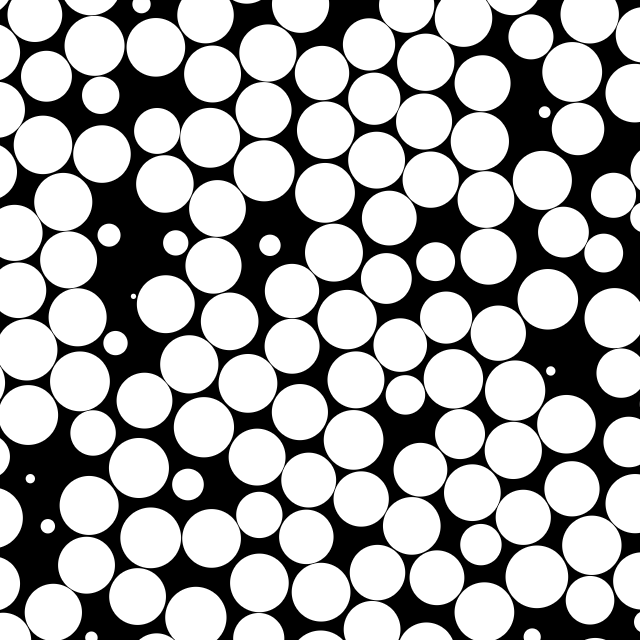
Reproduce this pattern procedurally as a Shadertoy shader.

```glsl
// Loosely packed white discs of mixed size on black.
// Discs start on a jittered hexagonal lattice, push each other apart in a few
// local relaxation steps, then shrink just enough to touch without overlap.

const vec3 DISC_COLOR = vec3(1.0);
const vec3 GROUND_COLOR = vec3(0.0);
const float SPACING = 0.097;      // lattice step, in canvas heights
const float JITTER = 0.30;        // largest random shift, in lattice steps
const float GAP = 0.001;          // slit left between touching discs
const float STIFFNESS = 0.72;     // share of an overlap removed per step
const float TILT = 0.41;          // lattice rotation, in radians
const float ROW = 0.8660254;      // row height of the unit hexagonal lattice
const int STEPS = 3;
const int REACH = STEPS + 2;      // cells needed around the shaded one
const int SIDE = 2 * REACH + 1;
const int COUNT = SIDE * SIDE;

// Integer hash: three uniform values per lattice cell.
vec3 hash3(ivec2 cell, uint seed) {
    uvec3 v = uvec3(uvec2(cell + 4096), seed) * 1664525u + 1013904223u;
    v.x += v.y * v.z; v.y += v.z * v.x; v.z += v.x * v.y;
    v ^= v >> 16u;
    v.x += v.y * v.z; v.y += v.z * v.x; v.z += v.x * v.y;
    return vec3(v >> 8u) / 16777216.0;
}

vec2 rotate(vec2 p, float angle) {
    float c = cos(angle), s = sin(angle);
    return vec2(c * p.x - s * p.y, s * p.x + c * p.y);
}

vec2 latticePoint(ivec2 cell) {
    return SPACING * vec2(float(cell.x) + 0.5 * float(cell.y), ROW * float(cell.y));
}

// Axial coordinates of the hexagonal cell that holds p.
ivec2 nearestCell(vec2 p) {
    float row = p.y / (ROW * SPACING);
    vec2 axial = vec2(p.x / SPACING - 0.5 * row, row);
    vec3 cube = vec3(axial, -axial.x - axial.y);
    vec3 whole = floor(cube + 0.5);
    vec3 slip = abs(whole - cube);
    if (slip.x > slip.y && slip.x > slip.z) whole.x = -whole.y - whole.z;
    else if (slip.y > slip.z) whole.y = -whole.x - whole.z;
    return ivec2(whole.xy);
}

int hexDistance(ivec2 o) {
    return max(max(abs(o.x), abs(o.y)), abs(o.x + o.y));
}

int slot(ivec2 offset) {
    return (offset.y + REACH) * SIDE + offset.x + REACH;
}

// Mostly large discs, some medium, a few small or tiny.
float discRadius(float kind, float size) {
    if (kind < 0.74) return mix(0.045, 0.050, size);
    if (kind < 0.86) return mix(0.030, 0.042, size);
    return mix(0.004, 0.026, size);
}

// Unrelaxed disc of a cell: centre in xy, radius in z.
vec3 seedDisc(ivec2 cell) {
    vec3 place = hash3(cell, 7u);
    vec3 shape = hash3(cell, 23u);
    vec2 shift = rotate(vec2(JITTER * SPACING * sqrt(place.x), 0.0), 6.2831853 * place.y);
    return vec3(latticePoint(cell) + shift, discRadius(shape.x, shape.y));
}

// Shift of disc a away from disc b; the smaller one yields more.
vec2 push(vec3 a, vec3 b) {
    vec2 away = a.xy - b.xy;
    float d = max(length(away), 1e-4);
    float overlap = max(a.z + b.z + GAP - d, 0.0);
    return away / d * overlap * STIFFNESS * b.z / (a.z + b.z);
}

// Radius scale at which discs a and b no longer overlap.
float fitScale(vec3 a, vec3 b) {
    return clamp((distance(a.xy, b.xy) - GAP) / (a.z + b.z), 0.0, 1.0);
}

// One relaxation step for all cells within the given hexagonal range.
void relax(inout vec3 discs[COUNT], int range) {
    vec3 before[COUNT] = discs;
    for (int y = -range; y <= range; y++)
    for (int x = -range; x <= range; x++) {
        ivec2 o = ivec2(x, y);
        if (hexDistance(o) > range) continue;
        vec3 disc = before[slot(o)];
        vec2 shift = vec2(0.0);
        for (int j = -1; j <= 1; j++)
        for (int i = -1; i <= 1; i++)
            if (i != j) shift += push(disc, before[slot(o + ivec2(i, j))]);
        discs[slot(o)].xy += shift;
    }
}

void mainImage(out vec4 fragColor, in vec2 fragCoord) {
    vec2 p = rotate(fragCoord / iResolution.y, TILT);
    ivec2 home = nearestCell(p);

    vec3 discs[COUNT];
    for (int y = -REACH; y <= REACH; y++)
    for (int x = -REACH; x <= REACH; x++)
        discs[slot(ivec2(x, y))] = seedDisc(home + ivec2(x, y));
    for (int s = 1; s <= STEPS; s++) relax(discs, REACH - s);

    // Signed distance to the closest fitted disc.
    float dist = 1.0;
    for (int y = -1; y <= 1; y++)
    for (int x = -1; x <= 1; x++) {
        ivec2 o = ivec2(x, y);
        if (hexDistance(o) > 1) continue;
        vec3 disc = discs[slot(o)];
        float scale = 1.0;
        for (int j = -1; j <= 1; j++)
        for (int i = -1; i <= 1; i++)
            if (i != j) scale = min(scale, fitScale(disc, discs[slot(o + ivec2(i, j))]));
        dist = min(dist, distance(p, disc.xy) - disc.z * scale);
    }
    float cover = clamp(0.5 - dist * iResolution.y, 0.0, 1.0);
    fragColor = vec4(mix(GROUND_COLOR, DISC_COLOR, cover), 1.0);
}
```
